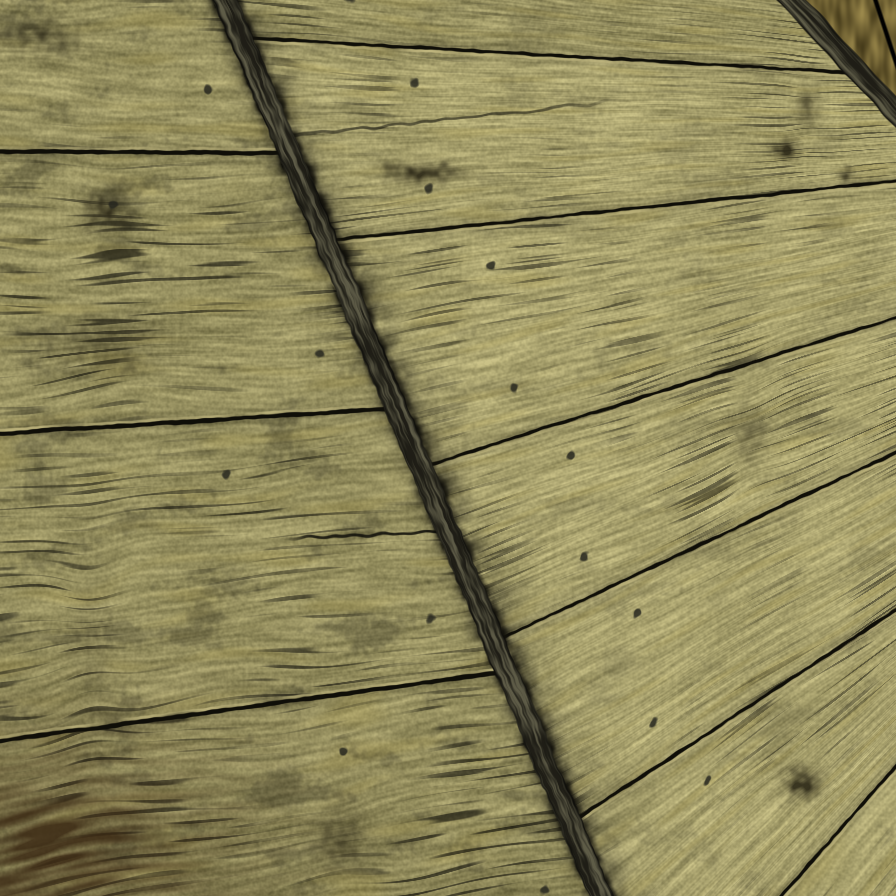
A Shadertoy shader for this texture:

```glsl
// Seams as (height at x = 0, slope): five on the left, eight on the right
const vec2 seams[13] = vec2[13](
  vec2(1.15, -.06), vec2(.831, -.006), vec2(.516, .064), vec2(.173, .137), vec2(-.19, .2),
  vec2(1.25, -.2), vec2(.974, -.058), vec2(.693, .105), vec2(.33, .316), vec2(.024, .471),
  vec2(-.335, .654), vec2(-.985, 1.13), vec2(-1.9, 1.6));

// Knots and stains: centre, then radii
const vec4 knots[11] = vec4[11](
  vec4(.12, .766, .027, .023), vec4(.11, .615, .075, .036), vec4(.1, .29, .025, .06),
  vec4(.47, .807, .04, .013), vec4(.878, .834, .015, .011), vec4(.902, .88, .014, .026),
  vec4(.945, .805, .009, .008), vec4(.838, .515, .02, .038), vec4(.896, .125, .022, .017),
  vec4(.38, .06, .03, .035), vec4(.04, .96, .05, .022));

vec2 gradient(vec2 cell) {
  float a = 6.2832 * fract(sin(dot(cell, vec2(127.1, 311.7))) * 43758.5);
  return vec2(cos(a), sin(a));
}

float noise(vec2 p) {
  vec2 i = floor(p), f = p - i, w = f * f * f * (f * (f * 6. - 15.) + 10.), e = vec2(1, 0);
  return 1.4 * mix(
    mix(dot(gradient(i), f), dot(gradient(i + e), f - e), w.x),
    mix(dot(gradient(i + e.yx), f - e.yx), dot(gradient(i + 1.), f - 1.), w.x), w.y);
}

float fbm(vec2 p) {
  return noise(p) + .5 * noise(p * 2.1 + 7.) + .25 * noise(p * 4.3 + 19.);
}

float heightAt(vec2 seam, float x) { return seam.x + seam.y * x; }

// Weathered batten: d runs across it, along follows its length
vec3 battenColor(float d, float along) {
  float fibre = noise(vec2(d * 190., along * 11.)) + .6 * noise(vec2(d * 420., along * 50.));
  vec3 c = mix(vec3(.12, .115, .085), vec3(.37, .36, .28), smoothstep(-.6, .8, fibre));
  return c * mix(1., .35, smoothstep(.008, .013, abs(d)));
}

void mainImage(out vec4 fragColor, in vec2 fragCoord) {
  vec2 p = fragCoord / iResolution.xy;
  float px = 1. / iResolution.y;
  float offset = p.x + .42 * p.y - .671;
  bool onRight = offset > 0.;

  // Find the board and the nearest seam
  int first = onRight ? 5 : 0, last = onRight ? 12 : 4;
  vec2 top = seams[first], bottom = seams[first + 1];
  float id = float(first), seamDist = 1.;
  float wobble = .0008 * noise(p * 24.) + .0007 * noise(p * 90.);
  for (int i = first + 1; i < last; i++) {
    float d = (p.y - heightAt(seams[i], p.x)) / length(vec2(1, seams[i].y)) + wobble;
    if (d < 0.) { top = seams[i]; bottom = seams[i + 1]; id = float(i); }
    if (abs(d) < abs(seamDist)) seamDist = d;
  }
  float low = heightAt(bottom, p.x), span = heightAt(top, p.x) - low;
  float t = (p.y - low) / span;

  // Knots darken the wood and bend the grain; large or upright ones are fainter
  float stain = 0., bend = 0., ragged = .35 * noise(p * 45.) + .2 * noise(p * 110.);
  for (int i = 0; i < 11; i++) {
    vec2 size = knots[i].zw, q = (p - knots[i].xy) / size;
    float r = length(q) + ragged;
    float strength = min(1., .021 / sqrt(size.x * size.y)) * min(1., size.x / size.y);
    stain = max(stain, strength * exp(-r * r * 1.2));
    bend += .25 * size.y * q.y * exp(-.4 * dot(q, q));
  }

  // Grain fans out between the two seams
  float across = t * .24 + .009 * noise(vec2(p.x * 5., t * 3.) + id * 9.) + bend;
  vec2 g = vec2(p.x, across) + id * 3.7;
  float grain = .1 * noise(g * vec2(5, 55)) + .2 * noise(g * vec2(11, 150))
              + .24 * noise(g * vec2(26, 310));
  float speck = noise(p * 190.) + .7 * noise(p * 340.);
  float base = onRight ? .84 - .16 * smoothstep(.91, .97, p.y) : .66 - .1 * smoothstep(.2, 0., p.y);
  float tone = base + grain + .07 * fbm(p * 8. + id * 5.) + .14 * speck;
  vec3 col = mix(vec3(.34, .325, .185), vec3(.72, .69, .475), clamp(tone, -.1, 1.2));
  col = mix(col, vec3(.66, .6, .31), .25 * smoothstep(.1, .7, noise(g * vec2(9, 60) + 31.)));

  // Fine dark splits along the grain, and two long ones
  float splits = smoothstep(.26, .55, noise(g * vec2(9, 230) + 40.));
  col *= 1. - (onRight ? .42 : .55) * splits * smoothstep(-.4, .5, fbm(p * 5. + 11.));
  float crack = onRight ? p.y - .85 - .11 * (p.x - .345) : p.y - .4 - .05 * (p.x - .35);
  float crackMask = onRight ? .5 * smoothstep(.72, .6, p.x) : .75 * smoothstep(.31, .35, p.x);
  col *= 1. - crackMask * smoothstep(.0025, .0006, abs(crack + .003 * noise(p * 45.)));

  // Stains, speckled grime and a rusty corner
  col = mix(col, vec3(.17, .155, .09), clamp(stain * (.8 + .5 * noise(p * 95.)), 0., .9));
  float grime = smoothstep(.2, .8, fbm(p * vec2(11, 22) + 3.) + .3 * noise(p * 120.));
  col *= 1. - (onRight ? .1 : .2) * grime;
  float rust = exp(-9. * length((p - .05) * vec2(1, 1.7))) * (1. + noise(g * vec2(15, 160)));
  col = mix(col, vec3(.22, .15, .07), clamp(rust, 0., .85));
  float edgeGrime = exp(-max(abs(offset) - .014, 0.) / (onRight ? .015 : .006));
  col *= 1. - edgeGrime * clamp(.5 + ragged + .4 * noise(p * 40.), 0., .85);

  // Two nails on every board, set back from the batten
  for (int k = 0; k < 2; k++) {
    vec2 place = k == 0 ? vec2(onRight ? .173 : -.22, .81) : vec2(onRight ? .14 : -.06, .23);
    float dy = (t - place.y) * span;
    float r = length(vec2(offset - place.x - .42 * dy, dy)) + .002 * noise(p * 150.);
    col = mix(col, vec3(.15, .15, .12), .85 * smoothstep(.0065, .003, r));
  }

  // Seams: soft grime, pale worn lip, dark gap
  float gap = abs(seamDist);
  col *= 1. - .22 * exp(-gap / .006);
  float lip = smoothstep(.0025, .0005, abs(seamDist - (onRight ? -.0038 : .0042)));
  col = mix(col, vec3(.76, .72, .5), lip * clamp(.5 + .6 * noise(p * 28.), 0., 1.));
  float halfGap = (onRight ? .0021 : .0027) + .0007 * noise(p * 35.);
  col = mix(col, vec3(.06, .055, .03), smoothstep(halfGap + px * .5, halfGap - .0012, gap));

  // Far corner boards and their batten
  float far = dot(p - vec2(.883, 1), vec2(.731, .683)) + .002 * noise(p * 30.);
  vec3 corner = mix(vec3(.25, .21, .09), vec3(.58, .51, .28), .55 + .6 * noise(p * vec2(120, 30)));
  corner *= smoothstep(.001, .004, abs(p.x - .977 - .33 * (1. - p.y)));
  col = mix(col, corner, smoothstep(-px, px, far));
  col = mix(col, battenColor(far, p.x), smoothstep(.012 + px, .012 - px, abs(far)));

  // Main batten with a ragged dark gap on its right
  float d = offset / 1.085 + .002 * noise(vec2(p.y * 17., 2)) + .0015 * noise(p * 80.);
  float shade = smoothstep(.02, .012, d) * step(0., d) * (.6 + ragged);
  col = mix(col, vec3(.07, .065, .04), clamp(shade, 0., 1.));
  col = mix(col, battenColor(d, p.y), smoothstep(.0125 + px, .0125 - px, abs(d)));

  fragColor = vec4(clamp(col, 0., 1.), 1);
}
```
